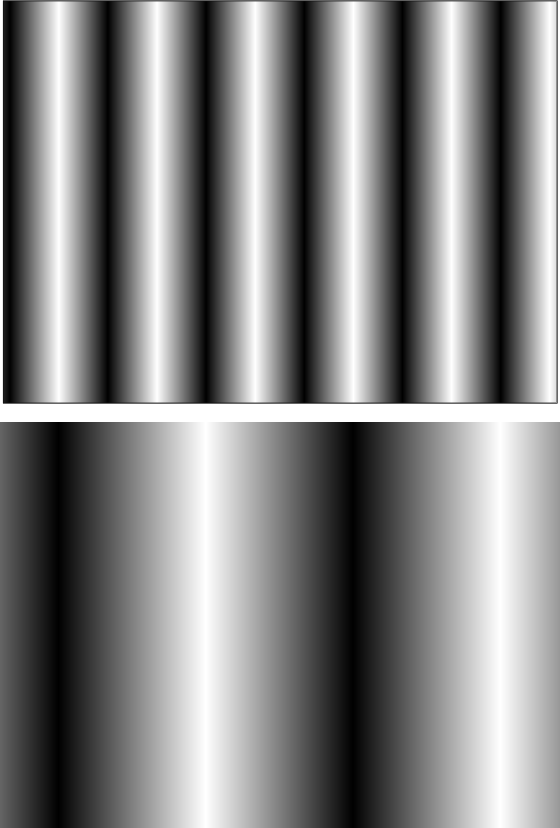
Top, the full canvas; bottom, a detail of the centre.
Write a Shadertoy shader that draws this pattern.

```glsl
// Lengths are fractions of the canvas width.
const float PERIOD = 0.17535;      // distance between dark valleys
const float FIRST_VALLEY = 0.0174; // centre of the leftmost valley
const float MARGIN_LEFT = 0.0059;
const float MARGIN_RIGHT = 0.0052;
const float MARGIN_BOTTOM = 0.0052;
const float MARGIN_TOP = 0.0016;
const float FRAME_WIDTH = 0.0018;
const vec3 VALLEY_COLOR = vec3(0.0);
const vec3 RIDGE_COLOR = vec3(1.0);
const vec3 FRAME_COLOR = vec3(0.06);
const vec3 PAPER_COLOR = vec3(1.0);

// Linear ramp: 0 at each valley, 1 halfway to the next.
float triangleWave(float x) {
    return 1.0 - abs(2.0 * fract(x) - 1.0);
}

float boxDistance(vec2 p, vec2 halfSize) {
    vec2 d = abs(p) - halfSize;
    return length(max(d, 0.0)) + min(max(d.x, d.y), 0.0);
}

void mainImage(out vec4 fragColor, in vec2 fragCoord) {
    vec2 p = fragCoord / iResolution.x;
    float height = iResolution.y / iResolution.x;
    float pixel = 1.0 / iResolution.x;

    // Vertical ramps
    float ramp = triangleWave((p.x - FIRST_VALLEY) / PERIOD);
    vec3 color = mix(VALLEY_COLOR, RIDGE_COLOR, ramp);

    // Thin frame and the paper around it
    vec2 lower = vec2(MARGIN_LEFT, MARGIN_BOTTOM);
    vec2 upper = vec2(1.0 - MARGIN_RIGHT, height - MARGIN_TOP);
    float edge = boxDistance(p - 0.5 * (lower + upper), 0.5 * (upper - lower));
    float halfLine = 0.5 * FRAME_WIDTH;
    float outside = smoothstep(-0.5 * pixel, 0.5 * pixel, edge);
    float line = 1.0 - smoothstep(halfLine - 0.5 * pixel, halfLine + 0.5 * pixel, abs(edge));
    color = mix(color, PAPER_COLOR, outside);
    color = mix(color, FRAME_COLOR, line);

    fragColor = vec4(color, 1.0);
}
```
